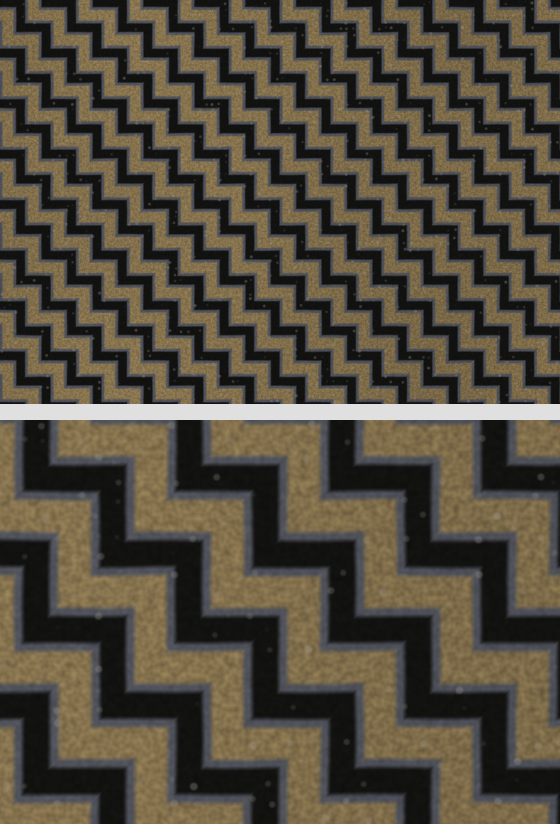
Top, the full canvas; bottom, a detail of the centre.
Give the GLSL for this pattern, as a Shadertoy shader.

```glsl
#define STEPS vec2(22.0, 16.0)      // stair steps across and down, both even
#define ORIGIN vec2(0.0, 0.09)      // stair corner, in steps
#define DARK_HALF 0.175             // half width of the dark band
#define GOLD_START 0.288            // where the outline meets the gold
#define SOFTNESS 0.045              // blur of every edge
#define WOBBLE 0.022                // unevenness of the edges
#define GRAIN 0.17                  // texture of the gold
#define DUST_AMOUNT 0.22            // share of cells holding a fleck
#define DARK vec3(0.068, 0.068, 0.062)
#define OUTLINE vec3(0.305, 0.315, 0.350)
#define GOLD vec3(0.505, 0.432, 0.293)
#define DUST vec3(0.62, 0.60, 0.56)

const float TAU = 6.2831853;

vec2 hash2(vec2 cell) {
    vec3 h = fract(cell.xyx * vec3(0.1031, 0.1030, 0.0973));
    h += dot(h, h.yzx + 33.33);
    return fract((h.xx + h.yz) * h.zy);
}

float cornerSlope(vec2 cell, vec2 offset, vec2 period) {
    float angle = TAU * hash2(mod(cell, period) + 7.0).x;
    return dot(vec2(cos(angle), sin(angle)), offset);
}

// Gradient noise that wraps after a whole number of cells
float tiledNoise(vec2 uv, vec2 period) {
    vec2 p = uv * period;
    vec2 cell = floor(p);
    vec2 f = p - cell;
    vec2 w = f * f * f * (f * (f * 6.0 - 15.0) + 10.0);
    vec2 e = vec2(1.0, 0.0);
    float low = mix(cornerSlope(cell, f, period),
                    cornerSlope(cell + e.xy, f - e.xy, period), w.x);
    float high = mix(cornerSlope(cell + e.yx, f - e.yx, period),
                     cornerSlope(cell + e.xx, f - e.xx, period), w.x);
    return mix(low, high, w.y);
}

// Distance across the nested staircases; grows by one per band pair
float stairLevel(vec2 p) {
    float k = floor(0.5 * (p.x - p.y));
    return max(min(p.x - k, p.y + k), min(p.x - k - 1.0, p.y + k + 1.0));
}

// Sparse round flecks, one at most in each cell
float flecks(vec2 uv, vec2 period, float pixel) {
    vec2 p = uv * period;
    vec2 cell = mod(floor(p), period);
    vec2 centre = 0.3 + 0.4 * hash2(cell + 31.0);
    vec2 chance = hash2(cell + 113.0);
    float radius = mix(0.08, 0.2, chance.y);
    float spot = 1.0 - smoothstep(radius - 0.08, radius + max(0.08, pixel),
                                  length(fract(p) - centre));
    return spot * step(chance.x, DUST_AMOUNT) * chance.y;
}

void mainImage(out vec4 fragColor, in vec2 fragCoord) {
    vec2 uv = fragCoord / iResolution.xy;
    float pixel = STEPS.y / iResolution.y;

    // Slightly uneven stair bands
    vec2 wobble = vec2(tiledNoise(uv, STEPS), tiledNoise(uv + 0.37, STEPS));
    float level = stairLevel(uv * STEPS - ORIGIN + WOBBLE * wobble);
    float band = abs(fract(level + 0.69) - 0.5);

    // Fine grain and broad changes of tone
    float grain = tiledNoise(uv, STEPS * 8.0) + tiledNoise(uv, STEPS * 15.0);
    float tone = 0.09 * tiledNoise(uv, vec2(3.0, 2.0))
               + 0.04 * cos(TAU * (uv.x - 0.3));

    vec3 gold = GOLD * (1.0 + GRAIN * grain + tone);
    vec3 outline = OUTLINE * (1.0 + 0.10 * grain + 0.5 * tone);
    vec3 dark = DARK + 0.012 * grain;

    // Dark core, blue-grey outline, gold
    float soft = max(SOFTNESS, pixel * 0.7);
    vec3 color = mix(dark, outline,
                     smoothstep(DARK_HALF - soft, DARK_HALF + soft, band));
    color = mix(color, gold,
                smoothstep(GOLD_START - soft, GOLD_START + soft, band));

    // Pale dust over everything
    float dust = flecks(uv, STEPS * 4.0, pixel * 4.0);
    color = mix(color, DUST, 0.35 * dust);

    fragColor = vec4(clamp(color, 0.0, 1.0), 1.0);
}
```
